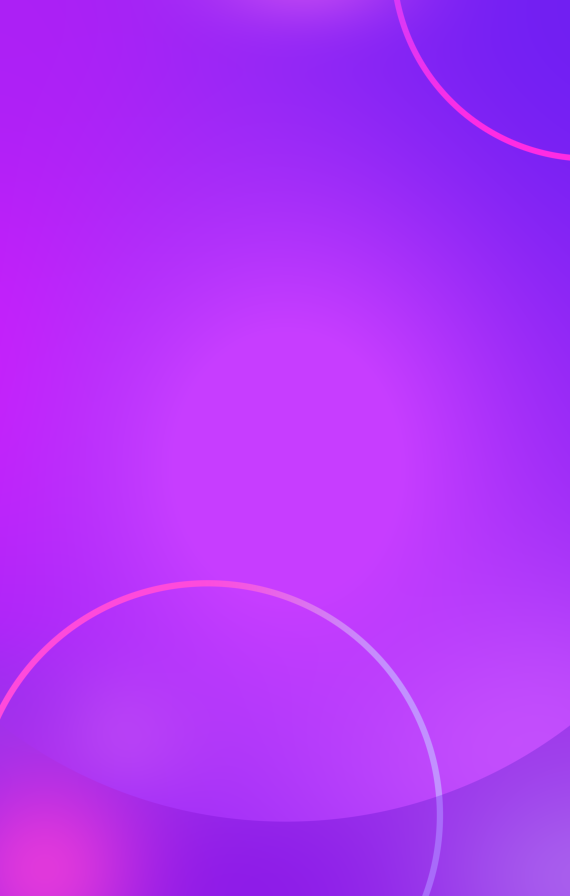
Reproduce this background procedurally as a WebGL 1 fragment shader.

```glsl
precision highp float;
// Violet and magenta gradient with soft glows, a large translucent disc and two thin neon rings.

uniform vec2 u_resolution;

// Soft elliptical falloff, 1 at the centre
float glow(vec2 p, vec2 centre, vec2 radii) {
  vec2 d = (p - centre) / radii;
  return exp(-dot(d, d));
}

// Antialiased disc coverage
float disc(vec2 p, vec2 centre, float radius) {
  float aa = 0.75 / u_resolution.y;
  return 1.0 - smoothstep(-aa, aa, length(p - centre) - radius);
}

// Antialiased circular stroke
float ring(vec2 p, vec2 centre, float radius, float halfWidth) {
  float aa = 0.75 / u_resolution.y;
  return 1.0 - smoothstep(-aa, aa, abs(length(p - centre) - radius) - halfWidth);
}

// Light of the main disc: magenta left, blue upper right, bright centre
vec3 upperField(vec2 p) {
  vec3 color = vec3(0.59, 0.15, 0.96);
  color = mix(color, vec3(0.44, 0.12, 0.95), glow(p, vec2(0.66, 0.98), vec2(0.30, 0.36)));
  color = mix(color, vec3(0.77, 0.11, 0.98), glow(p, vec2(-0.03, 0.62), vec2(0.19, 0.36)));
  color = mix(color, vec3(0.68, 0.12, 0.96), 0.8 * glow(p, vec2(0.0, 1.0), vec2(0.20, 0.25)));
  color = mix(color, vec3(0.78, 0.30, 0.95), 0.8 * glow(p, vec2(0.34, 1.02), vec2(0.11, 0.05)));
  color = mix(color, vec3(0.78, 0.33, 0.99), 0.9 * glow(p, vec2(0.58, 0.17), vec2(0.28, 0.20)));
  color = mix(color, vec3(0.74, 0.30, 0.95), 0.7 * glow(p, vec2(0.13, 0.18), vec2(0.10, 0.08)));
  // A flattened plateau keeps the middle evenly bright
  float centre = min(1.0, 1.35 * glow(p, vec2(0.32, 0.48), vec2(0.23, 0.27)));
  return mix(color, vec3(0.78, 0.24, 1.0), centre);
}

// Darker field beneath the disc, with two corner glows
vec3 lowerField(vec2 p) {
  vec3 color = mix(vec3(0.55, 0.10, 0.91), vec3(0.61, 0.19, 0.92), smoothstep(0.0, 0.2, p.y));
  color = mix(color, vec3(0.66, 0.37, 0.93), glow(p, vec2(0.66, 0.02), vec2(0.20, 0.14)));
  return mix(color, vec3(0.88, 0.22, 0.86), glow(p, vec2(0.05, 0.03), vec2(0.11, 0.11)));
}

void main() {
  vec2 p = gl_FragCoord.xy / u_resolution.y;

  // The disc rim dissolves into the lower field at the left
  vec3 lower = lowerField(p);
  vec3 upper = upperField(p);
  float rimFade = smoothstep(0.19, 0.32, p.y);
  float opacity = mix(smoothstep(-0.06, 0.16, p.x), 1.0, rimFade);
  float cover = max(disc(p, vec2(0.319, 0.605), 0.522), step(0.6, p.y));
  vec3 color = mix(lower, upper, cover * opacity);

  // Upper right ring, hotter towards its base
  vec3 hotPink = mix(vec3(1.0, 0.17, 0.89), vec3(0.86, 0.22, 0.96), smoothstep(0.84, 1.0, p.y));
  color = mix(color, hotPink, ring(p, vec2(0.658, 1.042), 0.219, 0.0033));

  // Lower ring, pink to lavender, dimmer below the disc rim
  vec3 lavender = mix(vec3(0.66, 0.42, 0.98), vec3(0.76, 0.57, 1.0), cover);
  vec3 neon = mix(vec3(1.0, 0.29, 0.86), lavender, smoothstep(0.20, 0.46, p.x));
  color = mix(color, neon, ring(p, vec2(0.232, 0.090), 0.259, 0.0035));

  gl_FragColor = vec4(color, 1.0);
}
```
